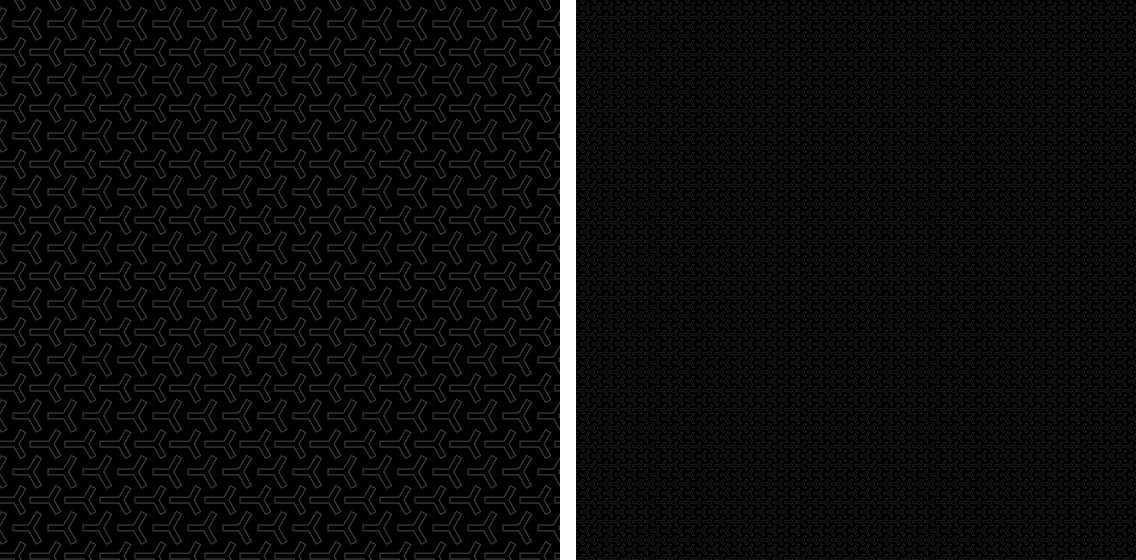
Left: one tile. Right: repeated 3 by 3.
A WebGL 1 fragment shader for this pattern:

```glsl
precision highp float;

uniform vec2 u_resolution;

// Lengths are fractions of the canvas; centres are fractions of a cell.
const vec2 REPEATS = vec2(16.0, 10.0);
const vec2 EVEN_CENTRE = vec2(0.867, 0.573);
const vec2 LONG_CENTRE = vec2(0.448, 0.069);
const float EVEN_ARM = 0.0308;
const float LONG_STEM = 0.0369;
const float SHORT_BRANCH = 0.0266;
const float ARM_HALF_WIDTH = 0.0052;
const float LINE_HALF_WIDTH = 0.00098;
const float STEM_LEAN = 0.0087;
const vec2 DOT_OFFSET = vec2(-0.0312, 0.0174);
const float DOT_RADIUS = 0.0009;
const float DOT_STRENGTH = 0.45;
const vec3 BACKGROUND = vec3(0.0);
const vec3 LINE_COLOUR = vec3(0.268, 0.268, 0.274);

// Offset from the nearest repeat, with the wrap shifted sideways by lean.
vec2 wrapToCell(vec2 uv, vec2 centre, float lean) {
  vec2 shift = vec2(lean, 0.0);
  vec2 cell = (uv + shift) * REPEATS - centre;
  return (fract(cell + 0.5) - 0.5) / REPEATS - shift;
}

// Bar along a unit direction; its inner end reaches the joint corners.
float armDistance(vec2 p, vec2 direction, float reach) {
  float innerEnd = -ARM_HALF_WIDTH * 0.57735;
  float along = dot(p, direction) - 0.5 * (reach + innerEnd);
  float across = dot(p, vec2(-direction.y, direction.x));
  vec2 q = abs(vec2(along, across));
  q -= vec2(0.5 * (reach - innerEnd), ARM_HALF_WIDTH);
  return length(max(q, 0.0)) + min(max(q.x, q.y), 0.0);
}

// Stem to the left, two mirrored branches to the right.
float tripodDistance(vec2 p, float stem, float branch) {
  float stemDistance = armDistance(p, vec2(-1.0, 0.0), stem);
  vec2 mirrored = vec2(p.x, abs(p.y));
  return min(stemDistance, armDistance(mirrored, vec2(0.5, 0.866025), branch));
}

float coverage(float distanceToEdge, float pixel) {
  return clamp(0.5 - distanceToEdge / pixel, 0.0, 1.0);
}

void main() {
  vec2 uv = gl_FragCoord.xy / u_resolution;
  float pixel = 1.0 / min(u_resolution.x, u_resolution.y);

  // Alternating rows of outlined tripods
  vec2 evenPoint = wrapToCell(uv, EVEN_CENTRE, STEM_LEAN);
  vec2 longPoint = wrapToCell(uv, LONG_CENTRE, STEM_LEAN);
  float evenOutline = abs(tripodDistance(evenPoint, EVEN_ARM, EVEN_ARM));
  float longOutline = abs(tripodDistance(longPoint, LONG_STEM, SHORT_BRANCH));
  float outline = min(evenOutline, longOutline) - LINE_HALF_WIDTH;

  // Faint specks above and below each even stem's end
  vec2 speckPoint = wrapToCell(uv, EVEN_CENTRE, -DOT_OFFSET.x);
  speckPoint.y = abs(speckPoint.y);
  float speck = length(speckPoint - DOT_OFFSET) - DOT_RADIUS;

  float ink = max(coverage(outline, pixel), DOT_STRENGTH * coverage(speck, pixel));
  gl_FragColor = vec4(mix(BACKGROUND, LINE_COLOUR, ink), 1.0);
}
```
